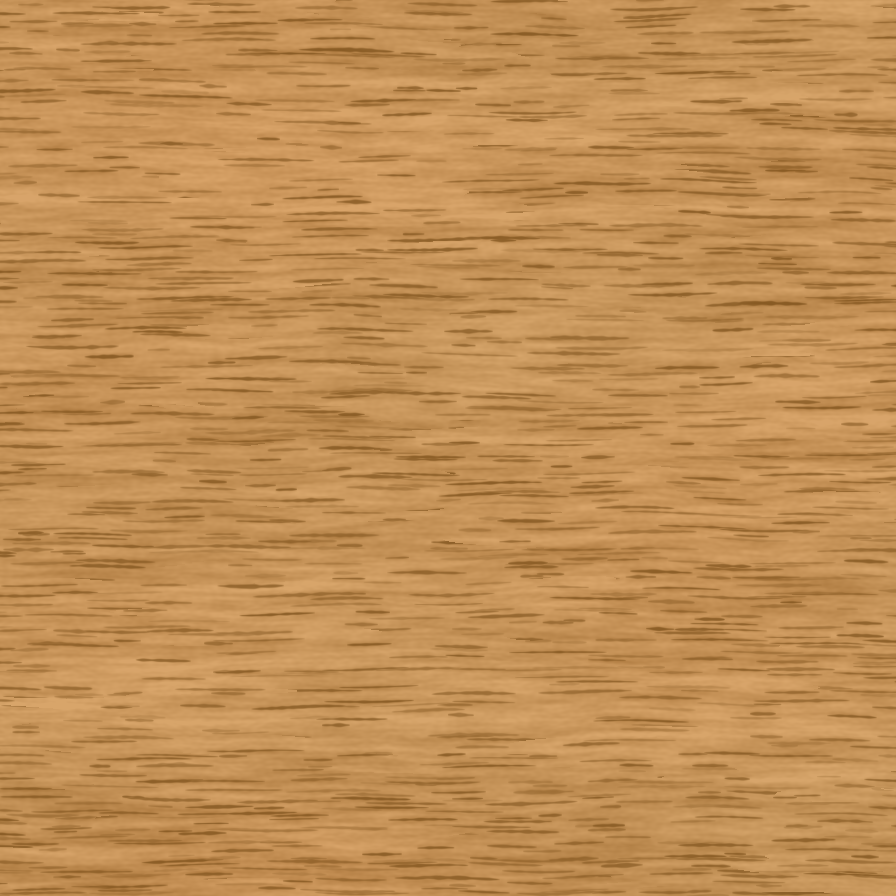
Write a three.js fragment shader that draws this texture.

```glsl
// Oak veneer with horizontal grain: stretched gradient noise gives the tonal
// bands and fibres, and jittered rows of thin tapered dashes give the dark
// pores. A gentle shared warp keeps every layer flowing along the same grain.
#define LIGHT_WOOD vec3(0.825, 0.625, 0.395)
#define DARK_WOOD vec3(0.65, 0.45, 0.22)
#define PORE_BROWN vec3(0.47, 0.30, 0.09)
#define BASE_TONE 0.79
#define BAND_CONTRAST 0.36
#define STREAK_CONTRAST 0.50
#define FIBRE_CONTRAST 0.30
#define PORE_LAYERS 4
#define PORE_ROWS 58.0
#define PORE_CELL 0.12
#define PORE_WIDTH 0.0019
#define PORE_DEPTH 0.68

varying vec2 vUv;

vec2 hash2(vec2 p) {
  vec3 q = fract(p.xyx * vec3(0.1031, 0.1030, 0.0973));
  q += dot(q, q.yzx + 33.33);
  return fract((q.xx + q.yz) * q.zy);
}

float cornerSlope(vec2 cell, vec2 offset) {
  float angle = 6.28318 * hash2(cell + 57.0).x;
  return dot(vec2(cos(angle), sin(angle)), offset);
}

// Gradient noise, roughly -0.7 to 0.7
float gradientNoise(vec2 p) {
  vec2 cell = floor(p);
  vec2 f = p - cell;
  vec2 u = f * f * f * (f * (f * 6.0 - 15.0) + 10.0);
  vec2 e = vec2(1.0, 0.0);
  float low = mix(cornerSlope(cell, f), cornerSlope(cell + e.xy, f - e.xy), u.x);
  float high = mix(cornerSlope(cell + e.yx, f - e.yx),
                   cornerSlope(cell + e.xx, f - e.xx), u.x);
  return mix(low, high, u.y);
}

// Bend the grain slightly up and down
vec2 warpGrain(vec2 p) {
  p.y += 0.009 * gradientNoise(p * vec2(2.2, 5.0) + 11.0);
  p.y += 0.004 * gradientNoise(p * vec2(9.0, 24.0) + 37.0);
  return p;
}

// One layer of dashes: x is the crisp pore, y the soft stain around it
vec2 poreLayer(vec2 p, float layer, float density) {
  float rowPos = p.y * PORE_ROWS + layer * 0.37;
  float row = floor(rowPos);
  vec2 rowSeed = hash2(vec2(row, 101.0 + layer * 17.0));
  float cellPos = p.x / PORE_CELL + rowSeed.x * 9.0;
  float column = floor(cellPos);
  vec2 seed = vec2(column + layer * 41.0, row + 13.0);
  vec2 place = hash2(seed);
  vec2 shape = hash2(seed + 207.0);
  vec2 fate = hash2(seed + 419.0);

  // Keep the dash inside its own cell
  float halfLength = mix(0.10, 0.46, shape.x);
  float centre = mix(halfLength, 1.0 - halfLength, place.x);
  float along = (cellPos - column - centre) / halfLength;
  float across = (rowPos - row - mix(0.27, 0.73, place.y)) / PORE_ROWS;

  float taper = sqrt(max(1.0 - along * along, 0.0));
  float ragged = 0.85 + 0.8 * gradientNoise(vec2(p.x * 85.0, row + layer * 7.3));
  float halfWidth = PORE_WIDTH * mix(0.55, 1.15, shape.y) * taper * ragged;
  float core = 1.0 - smoothstep(-0.0011, 0.0011, abs(across) - halfWidth);
  float stain = exp(-across * across / 0.000012) * taper;
  float strength = mix(0.25, 1.0, fate.y) * step(fate.x, density);
  return vec2(core * smoothstep(0.0, 0.45, taper), stain) * strength;
}

void main() {
  vec2 p = warpGrain(vUv);

  // Broad bands, streaks and fine fibres
  float band = gradientNoise(p * vec2(0.9, 7.0) + 5.0)
             + 0.5 * gradientNoise(p * vec2(1.8, 19.0) + 23.0);
  float streak = gradientNoise(p * vec2(4.0, 48.0) + 71.0)
               + 0.7 * gradientNoise(p * vec2(7.0, 105.0) + 3.0);
  float fibre = gradientNoise(p * vec2(22.0, 190.0) + 47.0)
              + 0.5 * gradientNoise(p * vec2(110.0, 260.0) + 19.0);
  float tone = BASE_TONE + BAND_CONTRAST * band * 0.8
             + STREAK_CONTRAST * streak * 0.8 + FIBRE_CONTRAST * fibre;

  // Pores gather in the darker bands
  float density = clamp(0.60 - 0.45 * band - 0.2 * streak, 0.2, 0.95);
  vec2 pores = vec2(0.0);
  for (int i = 0; i < PORE_LAYERS; i++) {
    pores = max(pores, poreLayer(p, float(i), density));
  }
  tone -= 0.32 * pores.y;

  // Colour, with a faint drift towards red
  vec3 colour = mix(DARK_WOOD, LIGHT_WOOD, clamp(tone, -0.1, 1.12));
  float warmth = gradientNoise(p * vec2(1.6, 4.0) + 83.0);
  colour += vec3(0.012, -0.010, -0.012) * warmth;
  colour = mix(colour, PORE_BROWN, PORE_DEPTH * pores.x);
  gl_FragColor = vec4(colour, 1.0);
}
```
